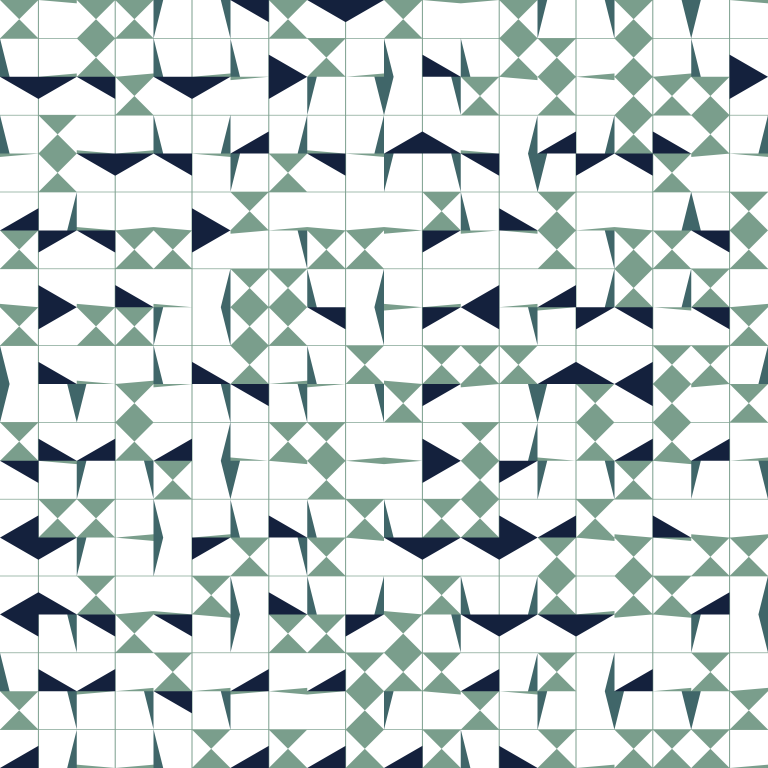
Give the GLSL for this pattern, as a Shadertoy shader.

```glsl
// Ten by ten faint-ruled cells, each quadrant holding one of four random triangle motifs.

const float CELLS = 10.0;            // cells across the canvas
const float WEDGE_SLOPE = 0.577;     // navy wedge: half of an equilateral triangle
const float SPIKE_WIDTH = 0.25;      // upright teal spike, in quadrant units
const float SLIVER_HEIGHT = 0.087;   // flat sage sliver, in quadrant units
const vec2 RULE_WIDTH = vec2(0.0013, 0.0009); // vertical, horizontal; canvas units
const int SAMPLES = 4;               // samples per pixel side
const uint SEED = 17u;

const vec3 PAPER = vec3(1.0);
const vec3 SAGE = vec3(0.48, 0.62, 0.55);
const vec3 NAVY = vec3(0.08, 0.13, 0.24);
const vec3 TEAL = vec3(0.25, 0.40, 0.41);

uint hash(ivec2 id) {
    uint h = uint(id.x) * 0x9E3779B1u ^ uint(id.y) * 0x85EBCA77u ^ SEED * 0xC2B2AE3Du;
    h = (h ^ (h >> 16)) * 0x7FEB352Du;
    h = (h ^ (h >> 15)) * 0x846CA68Bu;
    return h ^ (h >> 16);
}

// Signed distance to the line a.x * x + a.y * y = c, negative on the lower side.
float halfPlane(vec2 q, vec2 a, float c) {
    return (dot(q, a) - c) / length(a);
}

// Exact share of a box of the given size covered by a rule centred on zero.
vec2 ruleCoverage(vec2 x, vec2 width, float size) {
    vec2 high = min(x + 0.5 * size, 0.5 * width);
    vec2 low = max(x - 0.5 * size, -0.5 * width);
    return max(high - low, 0.0) / size;
}

vec3 pattern(vec2 uv, float size) {
    vec2 p = uv * CELLS;

    // Mirrored quadrant coordinates: (0,0) at the cell centre, (1,1) at its corner
    vec2 q = 2.0 * abs(p - floor(p + 0.5));
    uint motif = hash(ivec2(floor(2.0 * p))) >> 30;

    // Cell rules
    vec2 rules = ruleCoverage((fract(p) - 0.5) / CELLS, RULE_WIDTH, size);
    vec3 color = mix(PAPER, SAGE, max(rules.x, rules.y));

    // Quadrant motif
    float d;
    vec3 ink = SAGE;
    if (motif == 0u) {          // hourglass
        vec2 c = abs(q - 0.5);
        d = halfPlane(c, vec2(1.0, -1.0), 0.0);
    } else if (motif == 1u) {   // wedge with its tip at the cell centre
        d = halfPlane(q, vec2(-WEDGE_SLOPE, 1.0), 0.0);
        ink = NAVY;
    } else if (motif == 2u) {   // spike narrowing toward the horizontal rule
        d = halfPlane(q, vec2(1.0, SPIKE_WIDTH), SPIKE_WIDTH);
        ink = TEAL;
    } else {                    // sliver narrowing toward the vertical rule
        d = halfPlane(q, vec2(SLIVER_HEIGHT, 1.0), SLIVER_HEIGHT);
    }
    float footprint = 2.0 * CELLS * size;
    return mix(color, ink, clamp(0.5 - d / footprint, 0.0, 1.0));
}

void mainImage(out vec4 fragColor, in vec2 fragCoord) {
    float scale = 1.0 / min(iResolution.x, iResolution.y);
    float size = scale / float(SAMPLES);

    // Supersampling smooths the seams between quadrants
    vec3 sum = vec3(0.0);
    for (int j = 0; j < SAMPLES; j++) {
        for (int i = 0; i < SAMPLES; i++) {
            vec2 offset = (vec2(i, j) + 0.5) / float(SAMPLES) - 0.5;
            sum += pattern((fragCoord + offset) * scale, size);
        }
    }
    fragColor = vec4(sum / float(SAMPLES * SAMPLES), 1.0);
}
```
